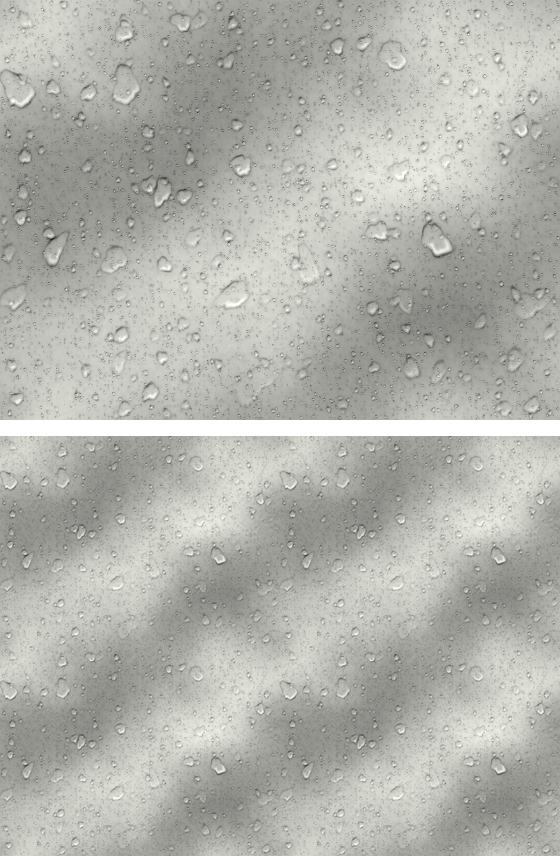
Top, the tile; bottom, the same tile 2 across and 2 down.
Give the GLSL for this texture, as a Shadertoy shader.

```glsl
// Rain drops on a window in front of soft grey diagonal clouds.
// Five wrapped grids scatter drops from fine spray to large irregular beads;
// each bead gets a pale body, a dark broken rim and a glint along its lower edge.

const float TAU = 6.2831853;
const vec2 TILE = vec2(4.0, 3.0);   // the canvas measured in square units

vec3 hash3(vec2 cell, float seed) {
    uvec3 v = uvec3(ivec3(vec3(cell, seed))) * 1664525u + 1013904223u;
    v.x += v.y * v.z; v.y += v.z * v.x; v.z += v.x * v.y;
    v ^= v >> 16u;
    v.x += v.y * v.z; v.y += v.z * v.x; v.z += v.x * v.y;
    return vec3(v >> 8u) / 16777216.0;
}

// Value noise that wraps with the tile; n is lattice points per unit
float noise(vec2 p, float n, float seed) {
    p *= n;
    vec2 i = floor(p), f = fract(p), wrap = TILE * n;
    f = f * f * f * (f * (f * 6.0 - 15.0) + 10.0);
    float a = hash3(mod(i, wrap), seed).x;
    float b = hash3(mod(i + vec2(1, 0), wrap), seed).x;
    float c = hash3(mod(i + vec2(0, 1), wrap), seed).x;
    float d = hash3(mod(i + vec2(1, 1), wrap), seed).x;
    return mix(mix(a, b, f.x), mix(c, d, f.x), f.y);
}

float clouds(vec2 p) {
    vec2 uv = p / TILE;
    float warp = noise(p, 1.0, 3.0) - 0.5 + 0.4 * (noise(p, 2.0, 4.0) - 0.5);
    float band = cos(TAU * (uv.y - uv.x + 0.1 + 0.16 * warp));
    float mottle = noise(p, 1.0, 5.0) + 0.5 * noise(p, 3.0, 6.0) - 0.75;
    return 0.735 + 0.14 * band + 0.11 * mottle;
}

// Lays one grid of drops over the grey tone
void addDrops(inout float tone, vec2 p, float n, vec2 radii, float share, float ragged, float px) {
    vec2 base = floor(p * n);
    for (int k = 0; k < 9; k++) {
        vec2 cell = base + vec2(k % 3 - 1, k / 3 - 1);
        vec2 id = mod(cell, TILE * n);
        vec3 place = hash3(id, n + 10.0);
        if (place.z > share) continue;
        vec3 form = hash3(id, n + 60.0);
        vec3 look = hash3(id, n + 110.0);

        // Outline: leaning, stretched, tapered and lobed
        float radius = mix(radii.x, radii.y, form.x * form.x);
        vec2 d = p - (cell + 0.2 + 0.6 * place.xy) / n;
        float lean = (form.z - 0.35) * 1.5;
        vec2 q = mat2(cos(lean), sin(lean), -sin(lean), cos(lean)) * d;
        q /= vec2(0.88, 0.9 + 0.75 * ragged * form.y * form.y);
        q.x *= 1.0 + 0.35 * ragged * clamp(q.y / radius, -1.0, 1.0) * (look.z * 2.0 - 0.7);
        float angle = atan(q.y, q.x + 1e-6);
        float lobes = 0.13 * sin(2.0 * angle + TAU * look.y)
                    + 0.10 * sin(3.0 * angle + TAU * look.z)
                    + 0.045 * sin(5.0 * angle + TAU * form.y)
                    + 0.025 * sin(9.0 * angle + TAU * form.x);
        float edge = length(q) - radius * (1.0 + ragged * lobes);
        if (edge > 0.04) continue;

        // Body: darker above, brighter below
        float facing = dot(d / (length(d) + 1e-5), vec2(-0.35, 0.94));
        float depth = clamp(1.0 + edge / radius, 0.0, 1.0);
        float strength = mix(0.3, 1.0, look.x);
        float body = mix(tone, 0.78, 0.4) + 0.015 - 0.11 * facing * depth * depth;
        float inside = smoothstep(0.7 * px, -0.7 * px, edge);
        tone = mix(tone, body, inside * strength);

        // Rim, glint and soft contact shadow
        float width = max(min(0.009, 0.35 * radius), 0.55 * px);
        float fade = min(1.0, 1.3 * radius / px);
        float broken = 0.7 + 0.3 * sin(3.0 * angle + TAU * look.x);
        float rim = exp(-pow(edge / width, 2.0)) * (0.25 + 0.75 * facing * facing) * broken;
        float glint = exp(-pow((edge + 2.4 * width) / (1.3 * width), 2.0));
        float shadow = exp(-max(edge, 0.0) / (2.0 * width)) * (1.0 - inside);
        tone += strength * fade * (0.17 * glint * smoothstep(0.1, 0.9, -facing)
              - 0.33 * rim - 0.045 * shadow);
    }
}

void mainImage(out vec4 fragColor, in vec2 fragCoord) {
    vec2 p = fragCoord / iResolution.xy * TILE;
    float px = TILE.y / iResolution.y;
    float tone = clouds(p);

    // Fine mist on the glass
    tone += 0.028 * (noise(p, 60.0, 7.0) - 0.5) + 0.02 * (noise(p, 24.0, 8.0) - 0.5);

    // Spray first, large beads on top
    addDrops(tone, p, 34.0, vec2(0.003, 0.006), 0.5, 0.3, px);
    addDrops(tone, p, 18.0, vec2(0.006, 0.013), 0.5, 0.4, px);
    addDrops(tone, p, 8.0, vec2(0.014, 0.029), 0.5, 0.6, px);
    addDrops(tone, p, 4.0, vec2(0.030, 0.058), 0.55, 0.9, px);
    addDrops(tone, p, 2.0, vec2(0.070, 0.110), 0.32, 1.2, px);

    vec3 warmGrey = vec3(1.0, 1.004, 0.968);
    fragColor = vec4(clamp(tone, 0.0, 1.0) * warmGrey, 1.0);
}
```
